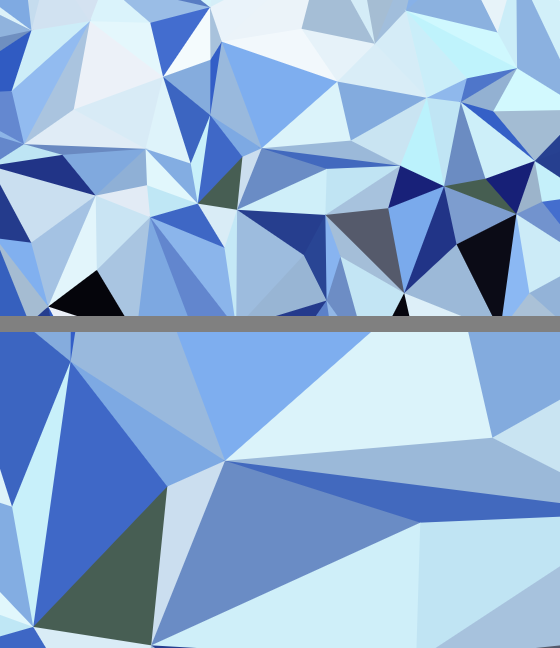
Top: the whole. Bottom: its middle third, enlarged.
This background is drawn by a Shadertoy shader. Its source:

```glsl
const float ROWS = 4.0;     // mesh cells per canvas height
const float JITTER = 0.86;  // vertex wander as a share of a cell
const float TILT = 0.42;    // mesh rotation in radians

vec2 hash2(vec2 p) {
    vec3 q = fract(p.xyx * vec3(0.1031, 0.1030, 0.0973));
    q += dot(q, q.yzx + 33.33);
    return fract((q.xx + q.yz) * q.zy);
}

float cross2(vec2 a, vec2 b) {
    return a.x * b.y - a.y * b.x;
}

// Positive when a, b, c turn counter-clockwise
float turn(vec2 a, vec2 b, vec2 c) {
    return cross2(b - a, c - a);
}

float edgeDistance(vec2 p, vec2 a, vec2 b) {
    return turn(a, b, p) / length(b - a);
}

// Negative inside the triangle
float triangleDistance(vec2 p, vec2 a, vec2 b, vec2 c) {
    float side = sign(turn(a, b, c));
    return -min(side * edgeDistance(p, a, b),
            min(side * edgeDistance(p, b, c), side * edgeDistance(p, c, a)));
}

vec2 meshVertex(vec2 id) {
    return id + 0.5 + (hash2(id + 71.0) - 0.5) * JITTER;
}

vec3 paleColor(vec2 uv, float hue, float glow) {
    vec3 lavender = vec3(0.78, 0.82, 0.91);
    vec3 cyan = vec3(0.71, 0.97, 1.0);
    float white = max(glow * glow * 0.8, 1.0 - 2.2 * distance(uv, vec2(0.42, 0.85)));
    return mix(mix(lavender, cyan, 0.6 * hue + 0.4 * uv.x), vec3(1.0), white);
}

// Flat facet colour: darker tones gather towards the bottom
vec3 facetColor(vec2 uv, vec2 seed) {
    vec2 h = hash2(seed);
    float glow = hash2(seed + 19.7).x;
    float tone = 0.65 * h.x + 0.35 * clamp(uv.y, 0.0, 1.0);
    vec3 shift = vec3((glow - 0.5) * 0.08);

    if (tone < 0.135) return mix(vec3(0.01, 0.01, 0.03), vec3(0.07, 0.07, 0.13), h.y);
    if (tone < 0.165) return mix(vec3(0.27, 0.37, 0.31), vec3(0.35, 0.35, 0.45), h.y);
    if (tone < 0.252) return mix(vec3(0.08, 0.10, 0.45), vec3(0.18, 0.31, 0.61), h.y);
    if (tone < 0.390) return mix(vec3(0.20, 0.37, 0.78), vec3(0.48, 0.60, 0.78), h.y) + shift;
    if (tone < 0.610) return mix(vec3(0.48, 0.67, 0.93), vec3(0.66, 0.75, 0.83), h.y) + shift;
    return paleColor(uv, h.y, glow);
}

void mainImage(out vec4 fragColor, in vec2 fragCoord) {
    float pixel = ROWS / iResolution.y;
    vec2 canvas = vec2(ROWS * iResolution.x / iResolution.y, ROWS);
    mat2 rotation = mat2(cos(TILT), sin(TILT), -sin(TILT), cos(TILT));
    vec2 p = rotation * (fragCoord * pixel);
    vec2 base = floor(p - 0.5);
    vec4 sum = vec4(0.0);

    for (int y = -1; y <= 1; y++)
    for (int x = -1; x <= 1; x++) {
        vec2 id = base + vec2(x, y);
        vec2 quad[4];
        quad[0] = meshVertex(id);
        quad[1] = meshVertex(id + vec2(1.0, 0.0));
        quad[2] = meshVertex(id + vec2(1.0, 1.0));
        quad[3] = meshVertex(id + vec2(0.0, 1.0));

        // Convex cells become four-facet fans, others split on a valid diagonal
        float firstCut = min(turn(quad[0], quad[1], quad[2]), turn(quad[2], quad[3], quad[0]));
        float otherCut = min(turn(quad[1], quad[2], quad[3]), turn(quad[3], quad[0], quad[1]));
        vec2 choice = hash2(id + 137.0);
        bool fan = min(firstCut, otherCut) > 0.1 && choice.x < 0.85;
        int corner = firstCut > 0.0 && (otherCut <= 0.0 || choice.y < 0.5) ? 0 : 1;

        vec2 t = 0.2 + 0.6 * hash2(id + 211.0);
        vec2 center = mix(mix(quad[0], quad[1], t.x), mix(quad[3], quad[2], t.x), t.y);
        vec2 apex = fan ? center : quad[corner];
        int start = fan ? 0 : corner + 1;
        int count = fan ? 4 : 2;

        for (int i = 0; i < count; i++) {
            vec2 a = quad[(start + i) % 4];
            vec2 b = quad[(start + i + 1) % 4];
            float cover = clamp(0.5 - triangleDistance(p, apex, a, b) / pixel, 0.0, 1.0);
            if (cover > 0.0) {
                // Multiplying from the left undoes the rotation
                vec2 uv = ((apex + a + b) / 3.0 * rotation) / canvas;
                vec2 seed = id * 4.0 + vec2(i, 53);
                sum += cover * vec4(facetColor(uv, seed), 1.0);
            }
        }
    }
    fragColor = vec4(sum.rgb / max(sum.a, 0.001), 1.0);
}
```
